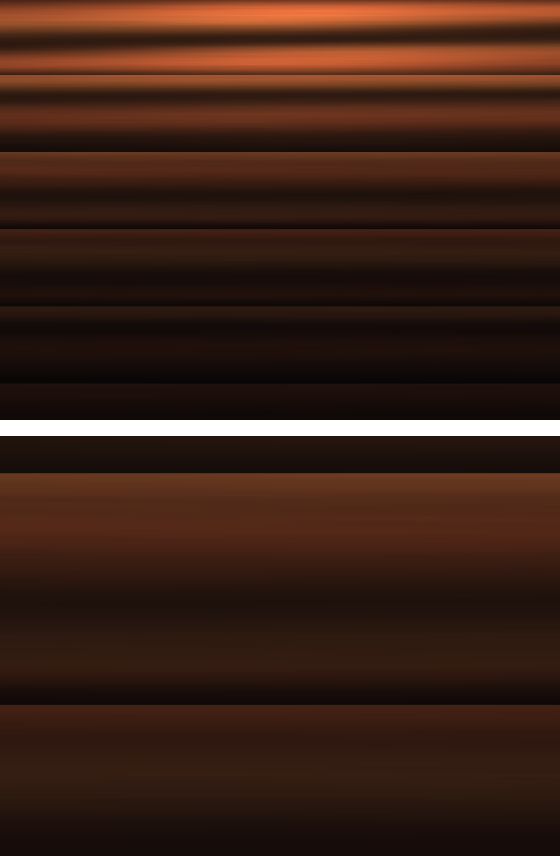
Top: the whole. Bottom: its middle third, enlarged.
Write a WebGL 1 fragment shader that draws this background.

```glsl
precision highp float;
// Stacked horizontal wooden planks, lit warm from above and fading into darkness.

uniform vec2 u_resolution;

float hash(vec2 p) {
  return fract(sin(dot(p, vec2(127.1, 311.7))) * 43758.5453);
}

float noise(vec2 p) {
  vec2 cell = floor(p);
  vec2 f = fract(p);
  f = f * f * (3.0 - 2.0 * f);
  return mix(mix(hash(cell), hash(cell + vec2(1.0, 0.0)), f.x),
             mix(hash(cell + vec2(0.0, 1.0)), hash(cell + 1.0), f.x), f.y);
}

// Colour of one plank; t runs from its top edge (0) to its bottom edge (1).
vec3 plankColor(float index, float t, float x) {
  float v = index + t;
  float lower = min(index, 1.0);

  // Broad dark and light bands, placed differently on each plank
  float darkLine = 0.46 + 0.21 * cos(6.28318 * (index - 2.6) / 3.3);
  float drift = 0.55 * t * (1.0 - t) * (x - 0.5) * exp(-1.2 * index);
  float band = 0.5 - 0.5 * cos(6.28318 * (t + drift - darkLine) / 0.6);

  // Long soft streaks and fine fibres
  float streak = noise(vec2(x * 1.6 + index * 5.0, v * 9.0));
  float fibre = noise(vec2(x * 5.0, v * 36.0)) - 0.5;
  fibre += 0.8 * (noise(vec2(x * 9.0 + 17.0, v * 63.0)) - 0.5);
  band = clamp(band + 0.18 * (streak - 0.5), 0.0, 1.0);

  // Lower planks always start bright at their top edge
  float topEdge = lower * (1.0 - smoothstep(0.0, 0.26, t));
  band = 1.0 - (1.0 - band) * (1.0 - topEdge);

  // Light fades from plank to plank and pools near the middle at the top
  float light = 1.03 * exp(-0.48 * (index + 0.3));
  float pool = 0.68 + 0.34 * exp(-pow((x - 0.53) / 0.36, 2.0));
  light *= mix(1.0, pool, exp(-1.2 * index));

  // Rounded face: bright upper lip, shadow above the joint
  float face = mix(1.08 - 0.25 * t, 1.04 - 0.64 * t, lower);
  float lip = 0.1 * exp(-12.0 * max(t, 0.0)) * lower;
  float shadow = 1.0 - (0.12 + 0.4 * lower) * smoothstep(0.82, 1.0, t);

  // Dark bands lose contrast on the lower planks
  float darkLevel = 0.2 + 0.035 * index + 0.2 * t * lower;
  float tone = light * (mix(darkLevel, 1.0, band) * face + lip) + 0.03;
  tone *= shadow * (1.0 + 0.06 * fibre);

  float redness = 0.5 + 0.5 * cos(6.28318 * (v - 0.83) / 0.73);
  vec3 tint = vec3(1.0, 0.55 - 0.08 * redness, 0.27 - 0.03 * redness);
  return tone * tint + vec3(0.0, 0.004, 0.016);
}

void main() {
  vec2 uv = gl_FragCoord.xy / u_resolution;
  float planks = 5.444;
  float v = (1.0 - uv.y) * planks + 0.022;
  float index = floor(v);
  float t = v - index;

  // Blend across the joint over one pixel
  float joint = smoothstep(1.0 - planks / u_resolution.y, 1.0, t);
  vec3 color = mix(plankColor(index, t, uv.x),
                   plankColor(index + 1.0, t - 1.0, uv.x), joint);
  gl_FragColor = vec4(color, 1.0);
}
```
